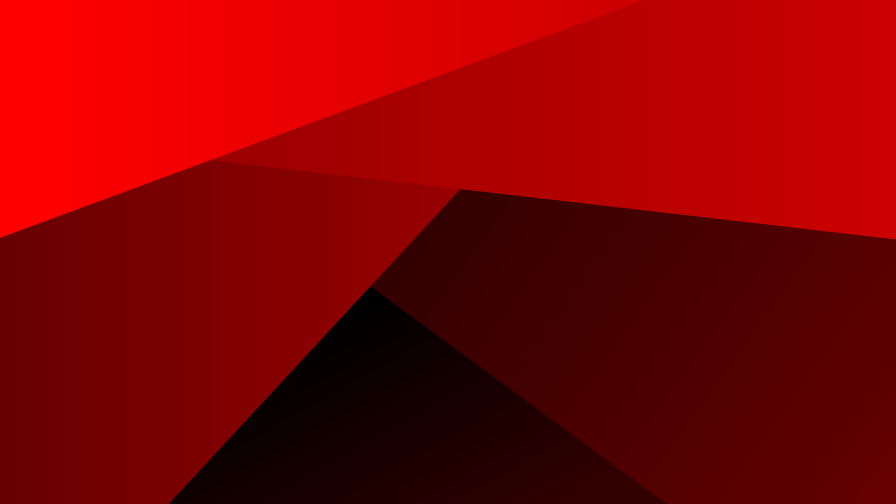
A WebGL 1 fragment shader for this background:

```glsl
precision highp float;

uniform vec2 u_resolution;

const float ASPECT = 16.0 / 9.0;

// Corners of the folds, in canvas heights
const vec2 RIDGE_LEFT   = vec2(0.0, 0.528);
const vec2 RIDGE_TOP    = vec2(1.278, 1.0);
const vec2 BAND_LEFT    = vec2(0.417, 0.682);
const vec2 BAND_RIGHT   = vec2(ASPECT, 0.525);
const vec2 CREASE_FOOT  = vec2(0.335, 0.0);
const vec2 CREASE_PEAK  = vec2(0.914, 0.625);
const vec2 SHADOW_PEAK  = vec2(0.736, 0.431);
const vec2 SHADOW_RIGHT = vec2(1.323, 0.0);

// Start and end of each sloping gradient
const vec2 SHADOW_FROM = vec2(0.72, 0.40);
const vec2 SHADOW_TO   = vec2(1.0, -0.10);
const vec2 SLOPE_TO    = vec2(ASPECT, 0.0);

const vec3 BRIGHT  = vec3(1.0, 0.0, 0.0);
const vec3 SCARLET = vec3(0.8, 0.0, 0.0);
const vec3 CRIMSON = vec3(0.6, 0.0, 0.0);
const vec3 MAROON  = vec3(0.4, 0.0, 0.0);
const vec3 DARK    = vec3(0.2, 0.0, 0.0);
const vec3 BLACK   = vec3(0.0);

// Smooth coverage of the half plane to the left of the line a -> b
float leftOf(vec2 p, vec2 a, vec2 b) {
  vec2 along = normalize(b - a);
  vec2 offset = p - a;
  float dist = along.x * offset.y - along.y * offset.x;
  return clamp(dist * u_resolution.y + 0.5, 0.0, 1.0);
}

// Linear gradient between two points
vec3 ramp(vec2 p, vec2 from, vec2 to, vec3 first, vec3 last) {
  vec2 axis = to - from;
  float t = dot(p - from, axis) / dot(axis, axis);
  return mix(first, last, clamp(t, 0.0, 1.0));
}

void main() {
  vec2 p = gl_FragCoord.xy / u_resolution * vec2(ASPECT, 1.0);

  // Shading of each facet
  vec3 shadow = ramp(p, SHADOW_FROM, SHADOW_TO, BLACK, DARK);
  vec3 slope = ramp(p, CREASE_PEAK, SLOPE_TO, DARK, MAROON);
  vec3 panel = ramp(p, vec2(0.0), vec2(CREASE_PEAK.x, 0.0), MAROON, CRIMSON);
  vec3 band = ramp(p, vec2(BAND_LEFT.x, 0.0), vec2(ASPECT, 0.0), CRIMSON, SCARLET);
  vec3 ridge = ramp(p, vec2(0.08, 0.0), vec2(RIDGE_TOP.x, 0.0), BRIGHT, SCARLET);

  // Facets stacked from back to front
  vec3 color = mix(shadow, slope, leftOf(p, SHADOW_PEAK, SHADOW_RIGHT));
  color = mix(color, panel, leftOf(p, CREASE_FOOT, CREASE_PEAK));
  color = mix(color, band, leftOf(p, BAND_LEFT, BAND_RIGHT));
  color = mix(color, ridge, leftOf(p, RIDGE_LEFT, RIDGE_TOP));

  gl_FragColor = vec4(color, 1.0);
}
```
